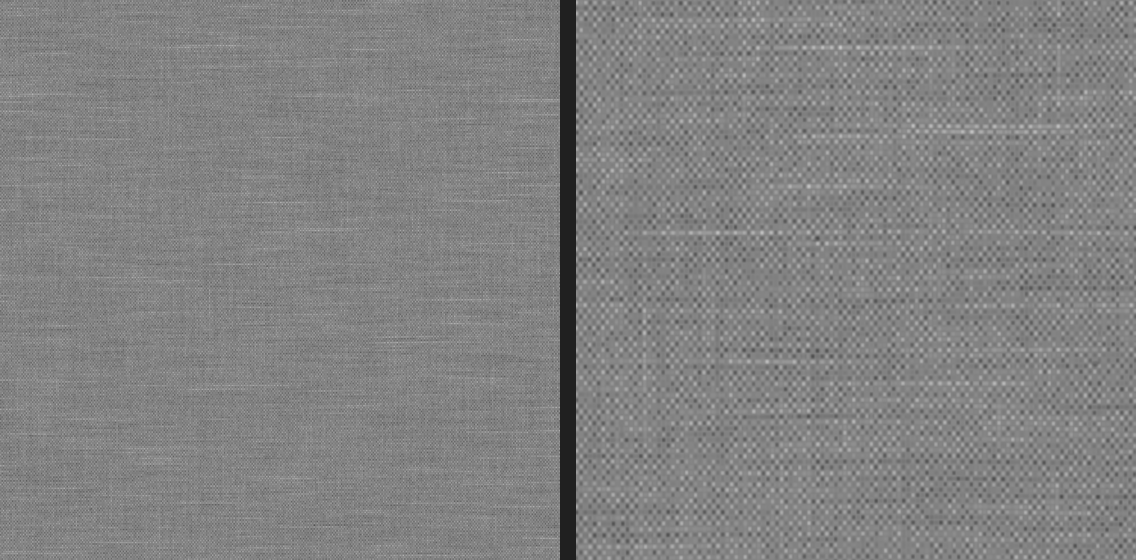
Left, the full canvas; right, a detail of the centre.
A WebGL 2 fragment shader for this texture:

```glsl
#version 300 es
precision highp float;

#define WARP_COUNT 370.0
#define WEFT_COUNT 300.0
#define BASE_TONE 0.511
#define WEAVE_CONTRAST 0.077
#define CROSSING_VARIATION 0.17
#define WEFT_VARIATION 0.07
#define WARP_VARIATION 0.045
#define SLUB_STRENGTH 0.075
#define SPECK_GRID 26.0
#define SPECK_DENSITY 0.05
#define SAMPLES 3

uniform vec2 u_resolution;
out vec4 outColor;

const float PI = 3.14159;

uint mixBits(uint n) {
  n = (n ^ (n >> 16)) * 0x7feb352du;
  n = (n ^ (n >> 15)) * 0x846ca68bu;
  return n ^ (n >> 16);
}

float hash(vec2 cell) {
  ivec2 c = ivec2(floor(cell));
  uint n = mixBits(uint(c.x) + mixBits(uint(c.y) + 77u));
  return float(n >> 8) / 16777216.0;
}

float cornerSlope(vec2 cell, vec2 offset) {
  float angle = 2.0 * PI * hash(cell);
  return dot(vec2(cos(angle), sin(angle)), offset);
}

float gradientNoise(vec2 p) {
  vec2 i = floor(p), f = p - i;
  vec2 w = f * f * f * (f * (f * 6.0 - 15.0) + 10.0);
  vec2 e = vec2(1.0, 0.0);
  float low = mix(cornerSlope(i, f), cornerSlope(i + e.xy, f - e.xy), w.x);
  float high = mix(cornerSlope(i + e.yx, f - e.yx), cornerSlope(i + e.xx, f - e.xx), w.x);
  return mix(low, high, w.y);
}

// Independent noise along each numbered thread
float threadNoise(float along, float id, float seed) {
  return gradientNoise(vec2(along + hash(vec2(id, seed)) * 9.0, id * 3.0 + 0.5 + seed * 2000.0));
}

// Small dark flecks scattered over a coarse grid
float speck(vec2 p) {
  vec2 q = p * SPECK_GRID;
  vec2 cell = floor(q);
  vec2 centre = 0.2 + 0.6 * vec2(hash(cell + 311.0), hash(cell + 523.0));
  vec2 offset = (q - cell - centre) * vec2(0.8, 1.1);
  float present = step(hash(cell + 737.0), SPECK_DENSITY);
  return present * (1.0 - smoothstep(0.02, 0.07, length(offset)));
}

float clothTone(vec2 p) {
  // Slightly wandering threads
  vec2 wander = vec2(gradientNoise(p * vec2(24.0, 7.0)),
                     gradientNoise(p * vec2(7.0, 24.0) + 40.0));
  vec2 thread = p * vec2(WARP_COUNT, WEFT_COUNT) + 0.5 * wander;
  vec2 id = floor(thread);
  vec2 profile = cos(PI * (thread - id - 0.5));

  // Plain weave: alternate crossings rise and sink
  float bump = profile.x * profile.y;
  float over = 1.0 - 2.0 * mod(id.x + id.y, 2.0);
  float tone = BASE_TONE + WEAVE_CONTRAST * over * bump;
  tone += CROSSING_VARIATION * (hash(id + 100.0) - 0.5) * bump;

  // Uneven yarn shade along both directions
  tone += WEFT_VARIATION * threadNoise(p.x * 12.0, id.y, 1.0) * profile.y;
  tone += WARP_VARIATION * threadNoise(p.y * 12.0, id.x, 2.0) * profile.x;

  // Long pale and dark slubs, mostly horizontal
  float weftSlub = threadNoise(p.x * 6.0, id.y, 3.0);
  float warpSlub = threadNoise(p.y * 8.0, id.x, 4.0);
  tone += SLUB_STRENGTH * smoothstep(0.32, 0.56, weftSlub) * profile.y;
  tone -= 0.5 * SLUB_STRENGTH * smoothstep(0.34, 0.56, -weftSlub) * profile.y;
  tone += 0.5 * SLUB_STRENGTH * smoothstep(0.36, 0.58, warpSlub) * profile.x;

  // Faint broad mottling and flecks
  tone += 0.008 * gradientNoise(p * vec2(5.0, 11.0) + 7.0);
  return tone - 0.08 * speck(p);
}

void main() {
  float scale = min(u_resolution.x, u_resolution.y);
  float sum = 0.0;
  for (int y = 0; y < SAMPLES; y++) {
    for (int x = 0; x < SAMPLES; x++) {
      vec2 jitter = (vec2(x, y) + 0.5) / float(SAMPLES) - 0.5;
      sum += clothTone((gl_FragCoord.xy + jitter) / scale);
    }
  }
  outColor = vec4(vec3(sum / float(SAMPLES * SAMPLES)), 1.0);
}
```
